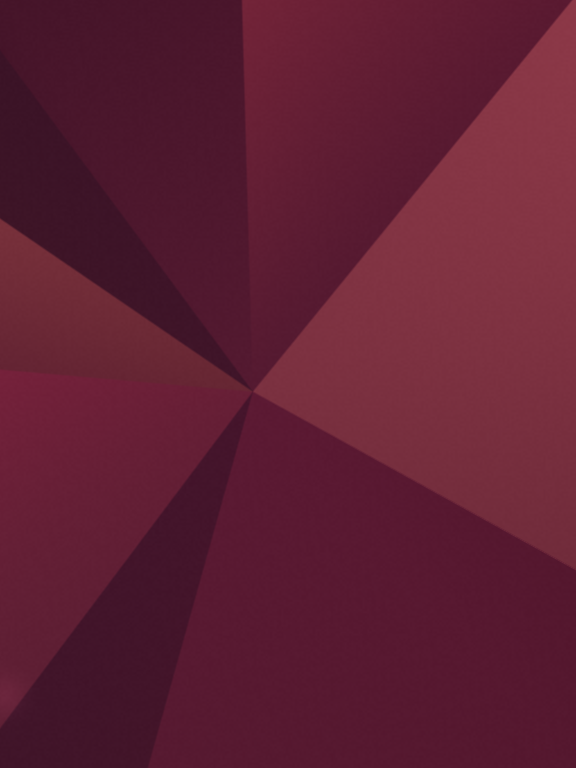
Give the GLSL for this background, as a WebGL 2 fragment shader.

```glsl
#version 300 es
precision highp float;
// Burgundy facets fanning out from one hub, softly shaded with fine grain.

uniform vec2 u_resolution;
out vec4 outColor;

const int FACETS = 8;
const vec2 HUB = vec2(0.439, 0.490);        // fraction of the canvas
const float EDGE_SOFTNESS = 0.0018;         // fraction of the height
const float GRAIN_CELLS = 340.0;
const float GRAIN_AMOUNT = 0.010;
const vec2 GLOW_POSITION = vec2(0.008, 0.094);
const float GLOW_RADIUS = 0.026;
const vec3 GLOW_COLOR = vec3(0.055, 0.025, 0.035);

// Ray directions in degrees, counter-clockwise; the last closes the circle.
const float RAYS[9] = float[9](
    -28.86, 50.8, 91.6, 126.5, 145.6, 175.0, 233.1, 254.4, 331.14);

// Facet colours at the hub, and at the rim beside the first and second ray.
const vec3 HUB_COLORS[8] = vec3[8](
    vec3(0.48, 0.19, 0.25), vec3(0.33, 0.10, 0.19),
    vec3(0.33, 0.10, 0.19), vec3(0.25, 0.08, 0.16),
    vec3(0.40, 0.15, 0.20), vec3(0.40, 0.12, 0.21),
    vec3(0.27, 0.08, 0.17), vec3(0.36, 0.10, 0.20));
const vec3 FIRST_COLORS[8] = vec3[8](
    vec3(0.44, 0.17, 0.23), vec3(0.35, 0.10, 0.19),
    vec3(0.29, 0.085, 0.17), vec3(0.23, 0.075, 0.15),
    vec3(0.47, 0.19, 0.23), vec3(0.46, 0.13, 0.23),
    vec3(0.25, 0.08, 0.16), vec3(0.34, 0.10, 0.19));
const vec3 SECOND_COLORS[8] = vec3[8](
    vec3(0.55, 0.22, 0.28), vec3(0.45, 0.14, 0.22),
    vec3(0.27, 0.08, 0.16), vec3(0.24, 0.08, 0.15),
    vec3(0.39, 0.14, 0.20), vec3(0.36, 0.12, 0.20),
    vec3(0.26, 0.08, 0.16), vec3(0.33, 0.09, 0.18));

float hash(vec2 p) {
    return fract(sin(dot(p, vec2(127.1, 311.7))) * 43758.5453);
}

float valueNoise(vec2 p) {
    vec2 cell = floor(p);
    vec2 f = smoothstep(0.0, 1.0, fract(p));
    float low = mix(hash(cell), hash(cell + vec2(1.0, 0.0)), f.x);
    float high = mix(hash(cell + vec2(0.0, 1.0)), hash(cell + 1.0), f.x);
    return mix(low, high, f.y);
}

vec3 facetColor(int i, float angle, float reach) {
    float across = clamp((angle - RAYS[i]) / (RAYS[i + 1] - RAYS[i]), 0.0, 1.0);
    vec3 rim = mix(FIRST_COLORS[i], SECOND_COLORS[i], across);
    return mix(HUB_COLORS[i], rim, reach);
}

void main() {
    vec2 uv = gl_FragCoord.xy / u_resolution;
    vec2 aspect = vec2(u_resolution.x / u_resolution.y, 1.0);
    vec2 fromHub = uv - HUB;
    vec2 p = fromHub * aspect;

    // Polar position: angle from the first ray, reach 0 at hub to 1 at border.
    float angle = RAYS[0] + mod(degrees(atan(p.y, p.x)) - RAYS[0], 360.0);
    vec2 borderReach = fromHub / (step(0.0, fromHub) - HUB);
    float reach = max(borderReach.x, borderReach.y);

    // Layer the facets in turn; the first repeats to soften the closing ray.
    float softness = max(EDGE_SOFTNESS, 0.75 / u_resolution.y);
    vec3 color = facetColor(FACETS - 1, RAYS[FACETS], reach);
    for (int i = 0; i <= FACETS; i++) {
        float edgeDistance = length(p) * radians(angle - RAYS[i]);
        float coverage = smoothstep(-softness, softness, edgeDistance);
        color = mix(color, facetColor(i % FACETS, angle, reach), coverage);
    }

    // Faint corner glow and grain.
    vec2 glowOffset = (uv - GLOW_POSITION) * aspect / GLOW_RADIUS;
    color += GLOW_COLOR * exp(-dot(glowOffset, glowOffset));
    color += GRAIN_AMOUNT * (valueNoise(uv * aspect * GRAIN_CELLS) - 0.5);

    outColor = vec4(color, 1.0);
}
```
